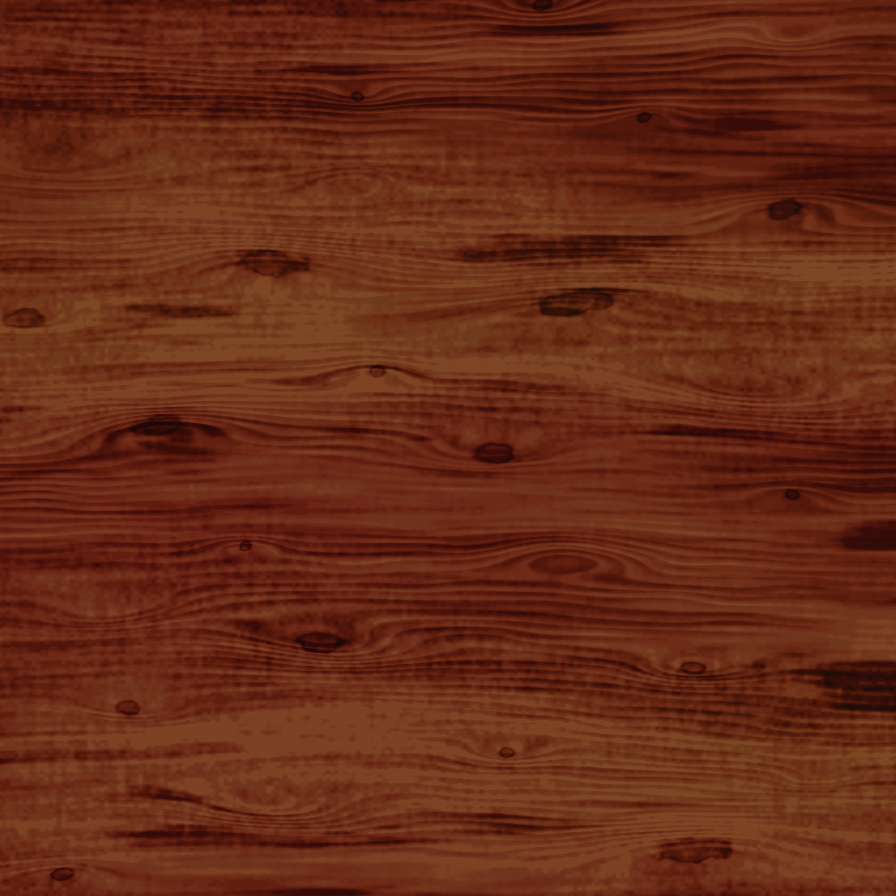
This texture is drawn by a WebGL 1 fragment shader. Its source:

```glsl
precision highp float;
uniform vec2 u_resolution;

#define KNOTS 26
#define RINGS 95.0
#define RING_DEPTH 0.20
#define BAND_DEPTH 0.42
#define STREAK_DEPTH 0.30
#define FIBRE_DEPTH 0.32
#define SPECKLE_DEPTH 0.13
#define CRACK_DEPTH 0.42
#define KNOT_DEPTH 0.24
#define BASE_TONE 0.54

float hash(vec2 p) {
  return fract(sin(dot(p, vec2(127.1, 311.7))) * 43758.5453);
}

float noise(vec2 p) {
  vec2 cell = floor(p);
  vec2 f = fract(p);
  f = f * f * (3.0 - 2.0 * f);
  float low = mix(hash(cell), hash(cell + vec2(1.0, 0.0)), f.x);
  float high = mix(hash(cell + vec2(0.0, 1.0)), hash(cell + vec2(1.0, 1.0)), f.x);
  return mix(low, high, f.y);
}

// Noise centred on zero, stretched by a separate scale per axis
float grain(vec2 p, float scaleX, float scaleY) {
  return noise(p * vec2(scaleX, scaleY) + scaleY * 0.37) - 0.5;
}

// Adds up grain lift (x) and knot darkness (y) from scattered knots
vec2 knotField(vec2 p) {
  vec2 field = vec2(0.0);
  float wobble = 0.5 * grain(p, 60.0, 90.0) + 0.3 * grain(p, 140.0, 200.0);
  for (int i = 0; i < KNOTS; i++) {
    float id = float(i);
    float big = hash(vec2(id, 3.1));
    float aspect = mix(0.75, 0.32, big);
    float width = mix(0.007, 0.044, big * big);
    vec2 radius = width * vec2(1.0, aspect);
    vec2 center = vec2(fract(id * 0.618 + 0.2 * hash(vec2(id, 7.7))),
                       (id + hash(vec2(id, 5.3))) / float(KNOTS));
    vec2 offset = p - center;
    offset.y += offset.x * 0.25 * (hash(vec2(id, 9.2)) - 0.5);

    // Grain bulges around the knot, closing into rings
    vec2 spread = radius * vec2(2.4, 1.7) + vec2(0.025, 0.004);
    vec2 w = offset / spread;
    float side = hash(vec2(id, 1.9)) < 0.5 ? -1.0 : 1.0;
    field.x += side * 1.6 * spread.y * exp(-dot(w, w));

    // Core, darker rim and a soft stain; some knots stay hidden
    float d = length(offset / radius) + wobble;
    float core = smoothstep(1.1, 0.8, d);
    float rim = exp(-pow((d - 0.9) * 4.0, 2.0));
    float stain = exp(-d * d * 0.3);
    float visible = step(0.35, hash(vec2(id, 4.6)));
    field.y += visible * (core + 0.8 * rim + 0.25 * stain);
  }
  return field;
}

// Colour ramp from dark heartwood to pale fibre
vec3 woodColor(float tone) {
  vec3 c = mix(vec3(0.11, 0.04, 0.03), vec3(0.22, 0.05, 0.03), smoothstep(-0.15, 0.13, tone));
  c = mix(c, vec3(0.31, 0.09, 0.04), smoothstep(0.15, 0.30, tone));
  c = mix(c, vec3(0.38, 0.13, 0.06), smoothstep(0.31, 0.44, tone));
  c = mix(c, vec3(0.43, 0.17, 0.09), smoothstep(0.45, 0.56, tone));
  c = mix(c, vec3(0.44, 0.21, 0.11), smoothstep(0.57, 0.68, tone));
  return mix(c, vec3(0.49, 0.26, 0.14), smoothstep(0.69, 0.83, tone));
}

void main() {
  vec2 p = gl_FragCoord.xy / u_resolution.y;
  vec2 knots = knotField(p);

  // Grain coordinate: height bent by slow waves and knots
  float bend = 0.045 * grain(p, 1.7, 9.0) + 0.008 * grain(p, 6.0, 24.0);
  vec2 g = vec2(p.x, p.y + bend + knots.x);

  // Broad light and dark bands
  float tone = BASE_TONE + 0.085 * cos(6.2832 * (p.y - 0.67) / 0.54);
  tone += BAND_DEPTH * grain(vec2(p.x, p.y + bend), 1.3, 15.0);
  tone += 0.12 * grain(p, 7.0, 12.0);

  // Growth rings with a slow rise and a sharp late edge
  float phase = fract(g.y * RINGS + 0.7 * grain(p, 14.0, 50.0));
  float ring = smoothstep(0.0, 0.65, phase) * smoothstep(1.0, 0.75, phase);
  float ringMask = 0.35 + 0.9 * smoothstep(0.3, 0.7, noise(p * vec2(3.0, 11.0)));
  tone -= RING_DEPTH * ringMask * (ring - 0.45);

  // Streaks, fibres and rough speckle
  tone += STREAK_DEPTH * grain(g, 4.0, 62.0);
  tone += FIBRE_DEPTH * grain(vec2(p.x, mix(p.y, g.y, 0.6)), 13.0, 190.0);
  float rough = 0.5 + smoothstep(0.4, 0.75, noise(p * vec2(4.0, 9.0) + 5.0));
  tone += SPECKLE_DEPTH * rough * (grain(p, 140.0, 70.0) + grain(p, 210.0, 230.0));

  // Long dark cracks in scattered patches
  float crack = smoothstep(0.68, 0.90, noise(g * vec2(5.0, 48.0) + 31.0)
                           + 0.25 * grain(p, 22.0, 150.0));
  crack *= smoothstep(0.48, 0.72, noise(p * vec2(3.2, 8.0) + 17.0));
  tone -= CRACK_DEPTH * crack + KNOT_DEPTH * min(knots.y, 1.9);

  // Slight drift between red and brown
  vec3 color = woodColor(tone);
  color.g += 0.03 * grain(p, 1.5, 10.0) + 0.008 * cos(6.2832 * (p.y - 0.67) / 0.54);
  gl_FragColor = vec4(color, 1.0);
}
```
